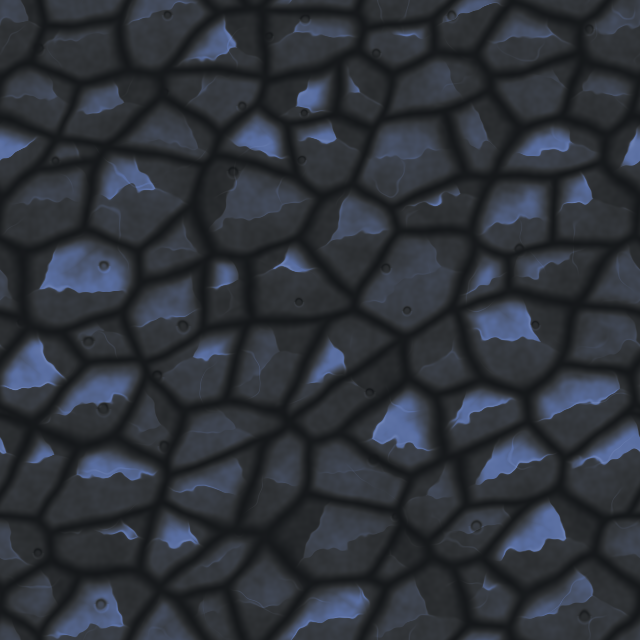
A WebGL 2 fragment shader for this texture:

```glsl
#version 300 es
precision highp float;
// Dark blue-grey cobbled rock: a wrapping power diagram lays out the stones,
// each cut into a glossy top plane, a front face and a side face with ragged
// lit ridges, then given soft gaps, veins, pits and brushed tone variation.

uniform vec2 u_resolution;
out vec4 fragColor;

const vec2 GRID = vec2(8.0, 10.0);
// Stretches stones along a gentle rising diagonal.
const mat2 SHAPE = mat2(0.92, -0.2, 0.0, 1.08);

vec3 hash(vec2 cell, uint seed) {
    uvec3 v = uvec3(uvec2(cell), seed) * 1664525u + 1013904223u;
    v.x += v.y * v.z; v.y += v.z * v.x; v.z += v.x * v.y;
    v ^= v >> 16u;
    v.x += v.y * v.z; v.y += v.z * v.x; v.z += v.x * v.y;
    return vec3(v >> 8u) / 16777216.0;
}

float corner(vec2 cell, vec2 offset, float freq, uint seed) {
    float angle = 6.2832 * hash(mod(cell, freq), seed).x;
    return dot(vec2(cos(angle), sin(angle)), offset);
}

// Gradient noise that wraps over the unit square.
float noise(vec2 uv, float freq, uint seed) {
    vec2 p = uv * freq, i = floor(p), f = p - i;
    vec2 s = f * f * f * (f * (f * 6.0 - 15.0) + 10.0), e = vec2(1, 0);
    return mix(
        mix(corner(i, f, freq, seed), corner(i + e.xy, f - e.xy, freq, seed), s.x),
        mix(corner(i + e.yx, f - e.yx, freq, seed), corner(i + 1.0, f - 1.0, freq, seed), s.x), s.y);
}

// Stone centre in xy and its size weight in z.
vec3 stone(vec2 cell) {
    vec3 h = hash(mod(cell, GRID), 1u);
    float stagger = 0.5 * mod(cell.y, 2.0);
    vec2 centre = (cell + 0.1 + 0.8 * h.xy + vec2(stagger, 0)) / GRID;
    return vec3(centre, 0.0055 * h.z * h.z);
}

// Rounded distance to the stone border; returns the owning cell as well.
float stoneEdge(vec2 uv, out vec2 owner) {
    vec2 base = floor(uv * GRID);
    float best = 1e3, sum = 0.0;
    for (int k = 0; k < 35; k++) {
        vec2 cell = base + vec2(k % 7 - 3, k / 7 - 2);
        vec3 s = stone(cell);
        vec2 d = SHAPE * (s.xy - uv);
        float power = dot(d, d) - s.z;
        if (power < best) { best = power; owner = cell; }
    }
    vec3 own = stone(owner);
    for (int k = 0; k < 49; k++) {
        vec2 cell = owner + vec2(k % 7 - 3, k / 7 - 3);
        if (k == 24) continue;
        vec3 s = stone(cell);
        vec2 d = SHAPE * (s.xy - uv);
        float gap = length(SHAPE * (s.xy - own.xy));
        sum += exp(-300.0 * (dot(d, d) - s.z - best) / (2.0 * max(gap, 0.01)));
    }
    return -log(max(sum, 1e-9)) / 300.0;
}

// Maps tone to colour: neutral shadows turning to saturated blue light.
vec3 rockColour(float tone) {
    float blue = min(pow(max(tone - 0.16, 0.0), 2.0), 0.034);
    return tone + vec3(0.0, 0.01 + 2.1 * blue, 0.02 + 7.6 * blue);
}

void main() {
    vec2 uv = gl_FragCoord.xy / u_resolution;
    float px = 1.0 / min(u_resolution.x, u_resolution.y);

    // Bent stone outlines
    vec2 bent = uv + 0.022 * vec2(noise(uv, 5.0, 2u), noise(uv, 5.0, 3u))
                   + 0.006 * vec2(noise(uv, 19.0, 4u), noise(uv, 19.0, 5u));
    vec2 owner;
    float edge = stoneEdge(bent, owner);
    vec3 own = stone(owner);
    vec3 look = hash(mod(owner, GRID), 6u), cut = hash(mod(owner, GRID), 7u);
    vec2 local = bent - own.xy;
    float size = 0.8 + 110.0 * own.z;

    // Top plane bounded by a ragged front ridge and a side ridge
    float rag = 0.018 * noise(uv, 26.0, 8u) + 0.009 * noise(uv, 61.0, 9u);
    float front = local.y - mix(-0.15, 0.5, cut.x) * local.x + size * mix(-0.014, 0.016, cut.y) + rag;
    float across = cut.z < 0.3 ? -local.x : local.x;
    float side = size * mix(0.02, 0.04, look.y) - 0.85 * across - 0.4 * local.y + 0.5 * rag;
    float top = min(front, side);
    float soft = max(0.0016, px);
    float onTop = smoothstep(-soft, soft, top);

    // Tones of the planes
    float brush = 0.026 * noise(uv, 14.0, 10u) + 0.02 * noise(uv, 37.0, 11u) + 0.014 * noise(uv, 90.0, 12u);
    float sideFace = smoothstep(-0.004, 0.004, front - side);
    float faceTone = 0.183 + 0.04 * look.z - 0.032 * sideFace + 0.25 * clamp(top + 0.02, -0.06, 0.02);
    float gloss = mix(0.3, 1.0, smoothstep(0.1, 0.8, look.x));
    float glow = smoothstep(0.075, 0.008, top) * smoothstep(0.006, 0.032, edge);
    float topTone = 0.195 + 0.155 * gloss * glow;
    float tone = mix(faceTone, topTone, onTop) + brush;

    // Lit ridges, the crease between lower faces, and veins
    float broken = smoothstep(-0.2, 0.3, noise(uv, 23.0, 13u));
    tone += 0.075 * gloss * broken * exp(-pow((top - 0.001) / 0.0024, 2.0));
    float crease = exp(-pow((front - side) / 0.0028, 2.0)) * (1.0 - onTop);
    tone += 0.04 * broken * crease;
    float vein = smoothstep(0.028, 0.0, abs(noise(bent, 11.0, 14u) + 0.1 * noise(uv, 45.0, 15u)));
    tone += 0.035 * vein * smoothstep(0.05, 0.3, noise(uv, 9.0, 16u));

    // Small round pits with a dark rim and a lit lower lip
    vec2 pitCell = floor(uv * 9.0);
    vec3 pit = hash(pitCell, 17u);
    vec2 toPit = (fract(uv * 9.0) - 0.2 - 0.6 * pit.xy) / mix(0.055, 0.09, fract(pit.z * 7.0));
    float reach = length(toPit) + 0.35 * noise(uv, 70.0, 18u);
    float hasPit = step(pit.z, 0.45);
    float rim = exp(-pow((reach - 0.8) / 0.3, 2.0));
    tone *= 1.0 - hasPit * (0.16 * smoothstep(1.1, 0.7, reach) + 0.3 * rim * smoothstep(-1.0, 0.6, toPit.y));
    tone += 0.025 * hasPit * exp(-pow((length(toPit + vec2(0, 0.2)) - 1.1) / 0.22, 2.0)) * step(toPit.y, 0.0);

    // Shadowed gaps
    float width = 0.017 + 0.008 * noise(uv, 8.0, 19u);
    tone = mix(0.085 + 0.3 * brush, tone, smoothstep(-0.001, width, edge));
    fragColor = vec4(rockColour(tone), 1.0);
}
```
